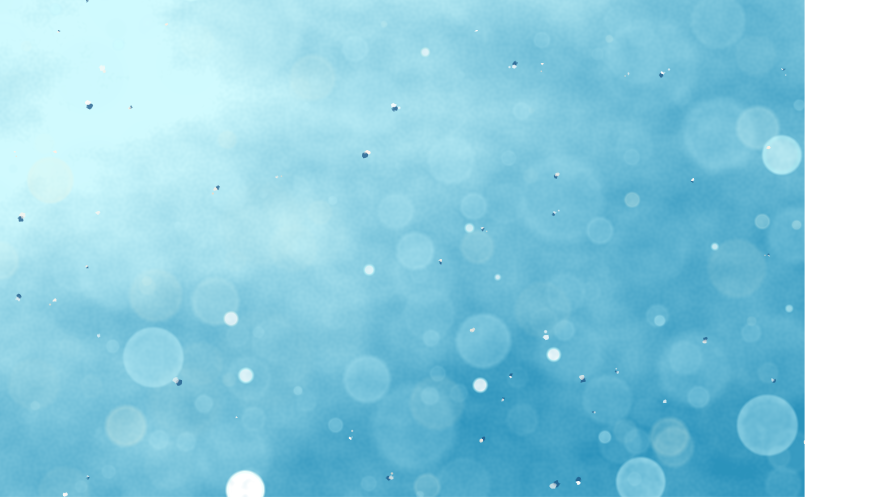
A Shadertoy shader for this background:

```glsl
const vec3 DEEP = vec3(0.17, 0.575, 0.735);
const vec3 PALE = vec3(0.79, 0.965, 0.985);
const vec3 ICE = vec3(0.77, 0.96, 0.99);
const vec3 CREAM = vec3(0.92, 0.97, 0.91);

vec3 hash3(vec2 cell, float seed) {
    vec3 q = fract((cell.xyx + seed * vec3(17.3, 31.7, 17.3)) * vec3(0.1031, 0.1030, 0.0973));
    q += dot(q, q.yxz + 33.33);
    return fract((q.xxy + q.yzz) * q.zyx);
}

float gradientDot(vec2 cell, vec2 offset) {
    float angle = 6.2832 * hash3(cell, 3.0).x;
    return dot(vec2(cos(angle), sin(angle)), offset);
}

float gradientNoise(vec2 p) {
    vec2 i = floor(p), f = fract(p);
    vec2 u = f * f * f * (f * (f * 6.0 - 15.0) + 10.0);
    vec2 e = vec2(0.0, 1.0);
    float low = mix(gradientDot(i, f), gradientDot(i + e.yx, f - e.yx), u.x);
    float high = mix(gradientDot(i + e.xy, f - e.xy), gradientDot(i + e.yy, f - e.yy), u.x);
    return mix(low, high, u.y);
}

float fbm(vec2 p) {
    float sum = 0.0, amplitude = 0.5;
    for (int octave = 0; octave < 4; octave++) {
        sum += amplitude * gradientNoise(p);
        p = mat2(1.6, 1.2, -1.2, 1.6) * p + 7.1;
        amplitude *= 0.55;
    }
    return sum;
}

float spot(float dist, float radius, float blur) {
    return 1.0 - smoothstep(radius - blur, radius + blur, dist);
}

// Diagonal fall of light with a broad glow at the upper left
vec3 waterColor(vec2 p, vec2 uv) {
    vec2 toGlow = (uv - vec2(0.13, 0.74)) * vec2(1.25, 1.5);
    float light = 0.39 - 0.40 * uv.x + 0.44 * uv.y;
    light += 0.40 * exp(-4.0 * dot(toGlow, toGlow));
    light += 0.52 * fbm(p * vec2(2.6, 4.2) + 4.0);
    light += 0.07 * gradientNoise(p * 22.0) + 0.05 * gradientNoise(p * 120.0);
    return mix(DEEP, PALE, clamp(light, 0.0, 1.04));
}

// Scattered translucent discs; ranges hold minimum and maximum
vec3 addDiscs(vec3 color, vec2 p, float cellSize, float density,
              vec2 radiusRange, vec2 alphaRange, float blur, float seed) {
    vec2 home = floor(p / cellSize);
    float texture1 = gradientNoise(p * 30.0 + seed) + 0.7 * gradientNoise(p * 75.0 - seed);
    for (int y = -1; y <= 1; y++)
    for (int x = -1; x <= 1; x++) {
        vec2 cell = home + vec2(x, y);
        vec3 place = hash3(cell, seed);
        vec3 look = hash3(cell, seed + 5.0);
        float radius = mix(radiusRange.x, radiusRange.y, look.x);
        float dist = length(p - (cell + place.xy) * cellSize);
        float alpha = mix(alphaRange.x, alphaRange.y, look.y * look.y);
        float rim = smoothstep(0.70, 0.93, dist / radius);
        float glare = smoothstep(0.45, 0.85, alpha);
        float fill = mix(0.80 + 0.26 * rim, 1.0, glare) + 0.22 * texture1;
        float cover = spot(dist, radius, blur) * fill * step(place.z, density);
        vec3 tint = mix(ICE, CREAM, smoothstep(0.55, 1.0, look.z));
        tint += glare * mix(0.22, 0.06, rim);
        color = mix(color, min(tint, 1.0), clamp(alpha * cover, 0.0, 1.0));
    }
    return color;
}

// Tiny ragged glints, some with a dark blue shadow or a faint companion
vec3 addGlints(vec3 color, vec2 p, float cellSize, float density, float pixel, float seed) {
    vec2 cell = floor(p / cellSize);
    vec3 place = hash3(cell, seed);
    vec3 look = hash3(cell, seed + 5.0);
    vec3 kind = hash3(cell, seed + 9.0);
    vec2 q = p - (cell + 0.25 + 0.5 * place.xy) * cellSize;
    float present = step(place.z, density * (1.0 + 1.6 * gradientNoise(cell * 0.37)));
    float radius = mix(0.0020, 0.0065, look.x * look.x);
    float blur = max(0.0018, 0.8 * pixel);
    float angle = 6.2832 * look.y;
    vec2 side = vec2(cos(angle), sin(angle));
    vec2 ragged = q + 0.003 * gradientNoise(p * 160.0);
    float shade = spot(length(ragged - side * radius * 1.3), radius, blur) * step(0.45, kind.x);
    float twin = spot(length(q + side.yx * mix(0.007, 0.015, kind.z)), radius * 0.5, blur);
    twin *= step(0.55, kind.y);
    vec3 warm = mix(vec3(1.0), vec3(1.0, 0.80, 0.66), look.z);
    color = mix(color, vec3(0.10, 0.33, 0.52), 0.75 * shade * present);
    color = mix(color, warm, 0.7 * twin * present);
    float core = spot(length(ragged * vec2(1.0, 1.0 + 0.4 * kind.z)), radius, blur);
    return mix(color, mix(vec3(1.0), warm, 0.4), core * present * mix(0.6, 1.0, kind.z));
}

void mainImage(out vec4 fragColor, in vec2 fragCoord) {
    float pixel = 1.0 / iResolution.y;
    vec2 p = fragCoord * pixel;
    vec2 corner = vec2(0.898 * iResolution.x * pixel, 0.014);
    vec2 uv = vec2(p.x / corner.x, p.y);

    vec3 color = waterColor(p, uv);
    float crisp = max(0.0035, pixel);
    color = addDiscs(color, p, 0.19, 0.75, vec2(0.05, 0.10), vec2(0.06, 0.30), 0.016, 1.0);
    color = addDiscs(color, p, 0.13, 0.45, vec2(0.030, 0.058), vec2(0.08, 0.34), 0.006, 2.0);
    color = addDiscs(color, p, 0.09, 0.35, vec2(0.012, 0.030), vec2(0.06, 0.28), 0.005, 7.0);
    color = addDiscs(color, p, 0.27, 0.34, vec2(0.026, 0.068), vec2(0.42, 1.05), crisp, 4.0);
    color = addDiscs(color, p, 0.09, 0.22, vec2(0.005, 0.016), vec2(0.12, 0.85), crisp, 6.0);
    color = addGlints(color, p, 0.075, 0.24, pixel, 8.0);

    // White margin along the right and bottom
    vec2 inside = clamp(vec2(corner.x - p.x, p.y - corner.y) / pixel + 0.5, 0.0, 1.0);
    fragColor = vec4(mix(vec3(1.0), color, inside.x * inside.y), 1.0);
}
```
